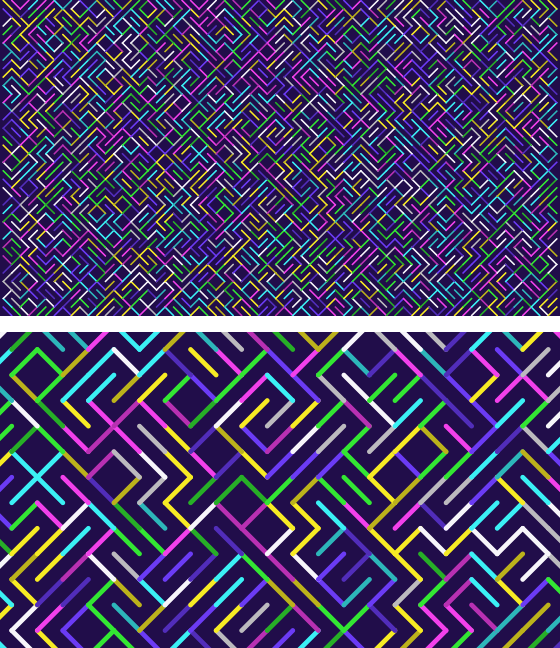
Top: the whole. Bottom: its middle third, enlarged.
This pattern is drawn by a Shadertoy shader. Its source:

```glsl
// Diagonal maze: every square cell of a centred grid holds one slanted stroke,
// leaning left or right at random, in one of six neon colours on deep indigo.
// Round-capped strokes are gathered from the 3x3 neighbourhood and blended.

const float CELL = 0.02695;        // cell side, in canvas heights
const float HALF_WIDTH = 0.092;    // half stroke width, in cells
const float LEAN_CHANCE = 0.5;     // share of strokes rising to the right
const float DIM_CHANCE = 0.35;     // share of darker strokes
const float DIM_LEVEL = 0.76;      // brightness of darker strokes
const float GROUP_CHANCE = 0.4;    // share of cells taking their block's colour
const float GROUP_SIZE = 2.0;      // block side, in cells

const vec3 BACKGROUND = vec3(0.13, 0.05, 0.29);
const vec3 NEON[6] = vec3[6](
    vec3(0.97, 0.96, 0.98),        // white
    vec3(0.95, 0.25, 0.92),        // magenta
    vec3(0.42, 0.23, 0.96),        // violet
    vec3(0.23, 0.94, 0.96),        // cyan
    vec3(0.97, 0.92, 0.14),        // yellow
    vec3(0.20, 0.90, 0.20));       // green

// Integer hash of a cell and a channel number, giving 0 to 1
float hash(vec2 cell, uint channel) {
    uvec2 q = uvec2(ivec2(cell) + 4096);
    uint h = q.x * 1597334673u ^ q.y * 3812015801u ^ channel * 2798796415u;
    h = (h ^ (h >> 16)) * 2146121005u;
    h = (h ^ (h >> 15)) * 2221713035u;
    h ^= h >> 16;
    return float(h >> 8) / 16777216.0;
}

float segmentDistance(vec2 p, vec2 a, vec2 b) {
    vec2 ap = p - a, ab = b - a;
    return length(ap - ab * clamp(dot(ap, ab) / dot(ab, ab), 0.0, 1.0));
}

// Distance to the diagonal of a cell; p is measured from its lower left corner
float strokeDistance(vec2 p, vec2 cell) {
    if (hash(cell, 1u) > LEAN_CHANCE) p.x = 1.0 - p.x;
    return segmentDistance(p, vec2(0.0), vec2(1.0));
}

vec3 strokeColor(vec2 cell) {
    bool grouped = hash(cell, 2u) < GROUP_CHANCE;
    float pick = grouped ? hash(floor(cell / GROUP_SIZE), 3u) : hash(cell, 4u);
    float level = hash(cell, 5u) < DIM_CHANCE ? DIM_LEVEL : 1.0;
    return NEON[int(pick * 6.0)] * level;
}

void mainImage(out vec4 fragColor, in vec2 fragCoord) {
    // Centre a whole number of cells on the canvas
    vec2 canvas = iResolution.xy / (iResolution.y * CELL);
    vec2 gridSize = floor(canvas);
    vec2 p = fragCoord / (iResolution.y * CELL) - 0.5 * (canvas - gridSize);
    float pixel = 1.0 / (iResolution.y * CELL);

    // Blend the strokes that may reach this point
    vec3 color = BACKGROUND;
    vec2 home = floor(p);
    for (int y = -1; y <= 1; y++) {
        for (int x = -1; x <= 1; x++) {
            vec2 cell = home + vec2(x, y);
            if (any(lessThan(cell, vec2(0.0))) ||
                any(greaterThanEqual(cell, gridSize))) continue;
            float d = strokeDistance(p - cell, cell) - HALF_WIDTH;
            float cover = 1.0 - smoothstep(-0.6 * pixel, 0.6 * pixel, d);
            color = mix(color, strokeColor(cell), cover);
        }
    }
    fragColor = vec4(color, 1.0);
}
```
